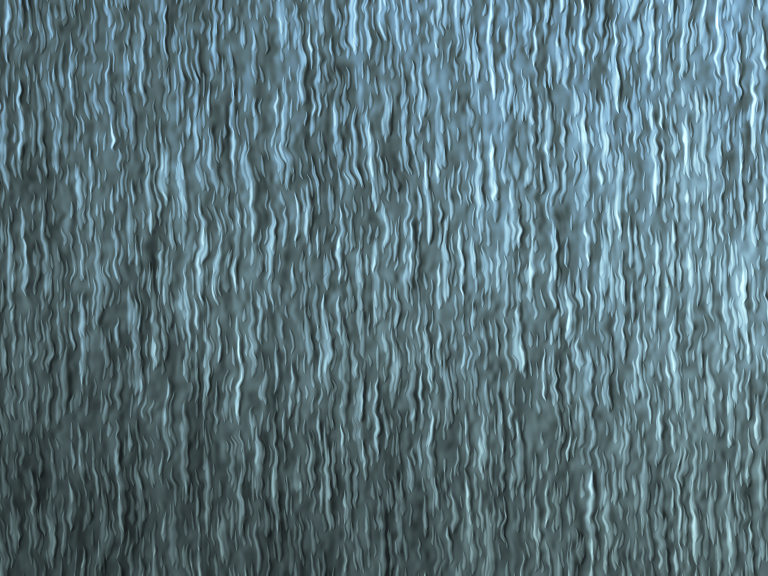
Reproduce this texture procedurally as a Shadertoy shader.

```glsl
// Rippled glass: wavering vertical rivulets over a crinkled film, lit from the upper right.
// Layers of tapered strands are scattered in jittered columns, added to embossed
// stretched noise, and tinted from grey green shadow to icy blue highlight.

const vec3 GREEN_TINT = vec3(0.81, 1.00, 1.02);
const vec3 BLUE_TINT  = vec3(0.745, 1.00, 1.17);
const vec3 ICE_TINT   = vec3(0.82, 1.00, 1.04);

float hash(vec2 p) {
    vec3 q = fract(vec3(p.xyx) * 0.1031);
    q += dot(q, q.yzx + 33.33);
    return fract((q.x + q.y) * q.z);
}

float noise(vec2 p) {
    vec2 i = floor(p), f = fract(p);
    f = f * f * (3.0 - 2.0 * f);
    float low  = mix(hash(i), hash(i + vec2(1, 0)), f.x);
    float high = mix(hash(i + vec2(0, 1)), hash(i + vec2(1, 1)), f.x);
    return mix(low, high, f.y);
}

// Sideways wander shared by all the strands, plus a slight lean
vec2 wander(vec2 p) {
    float shift = 0.012 * noise(p * vec2(6.0, 8.0))
                + 0.008 * noise(p * vec2(24.0, 28.0) + 7.0)
                + 0.005 * noise(p * vec2(55.0, 70.0) + 19.0);
    return p + vec2(shift + 0.025 * p.y, 0.0);
}

// Surface height of the film between the strands
float filmHeight(vec2 p) {
    return 0.30 * noise(p * vec2(30.0, 4.0) + 3.0)
         + 0.38 * noise(p * vec2(68.0, 13.0) + 41.0)
         + 0.32 * noise(p * vec2(115.0, 58.0) + 83.0);
}

// One layer of tapered strands; returns body, glint and shadow masks
vec3 strands(vec2 p, vec2 density, float seed, float softness) {
    vec2 grid = p * density;
    float column = floor(grid.x);
    grid.y += 20.0 * hash(vec2(column, seed));
    vec2 id = vec2(column, floor(grid.y)) + seed * vec2(17.0, 31.0);
    vec2 f = fract(grid);

    float start = 0.25 * hash(id + 5.3);
    float end = 1.0 - 0.35 * hash(id + 9.1);
    float taper = smoothstep(start, start + 0.15, f.y) * (1.0 - smoothstep(end - 0.35, end, f.y));
    float present = step(hash(id + 2.7), 0.82);
    float centre = mix(0.30, 0.52, hash(id + 13.9));
    float halfWidth = mix(0.12, 0.24, hash(id + 21.3)) * taper;

    float edge = softness * density.x;
    float side = f.x - centre;
    float visible = present * smoothstep(0.0, 0.25, taper);
    float body = 1.0 - smoothstep(-edge, edge, abs(side) - halfWidth);
    float glint = 1.0 - smoothstep(0.0, 0.5 * halfWidth + edge, abs(side + 0.25 * halfWidth));
    float shadow = 1.0 - smoothstep(0.0, 0.2, abs(side - halfWidth - 0.10));
    return vec3(body, glint * mix(0.3, 1.0, hash(id + 33.1)), shadow) * visible;
}

// Broad light: brightest at the upper right, dim along the bottom left
float lightLevel(vec2 uv) {
    return mix(0.27, 0.42, smoothstep(0.0, 0.6, uv.y)) + uv.x * mix(0.20, 0.30, uv.y);
}

vec3 glassColour(float tone, float height) {
    float blueness = smoothstep(0.33, 0.62, tone) * mix(0.05, 1.0, height);
    vec3 tint = mix(GREEN_TINT, BLUE_TINT, blueness);
    tint = mix(tint, ICE_TINT, smoothstep(0.74, 0.95, tone));
    return tone * tint;
}

void mainImage(out vec4 fragColor, in vec2 fragCoord) {
    vec2 uv = fragCoord / iResolution.xy;
    vec2 p = fragCoord / iResolution.y;
    vec2 q = wander(p);
    float softness = max(0.0016, 0.8 / iResolution.y);

    // Film relief and its side lighting
    vec2 probe = vec2(0.003, -0.002);
    float slope = filmHeight(q + probe) - filmHeight(q - probe);
    float relief = 0.75 * (filmHeight(q) - 0.5) + 0.75 * slope;

    // Long rivulets down to short drops
    float pattern = 0.82 + relief;
    vec2 density = vec2(33.0, 4.5);
    for (int i = 0; i < 3; i++) {
        float layer = float(i);
        vec3 s = strands(q + layer * 0.37, density, layer + 1.0, softness);
        pattern += dot(s, vec3(0.25, 0.46, -0.22)) * (1.0 - 0.12 * layer);
        density *= vec2(1.55, 2.0);
    }

    // Tone with gentle highlight compression
    float tone = lightLevel(uv) * max(pattern, 0.35);
    tone -= 0.3 * max(tone - 0.72, 0.0);
    float patch_ = 0.25 * (noise(q * vec2(20.0, 5.0) + 61.0) - 0.5);
    fragColor = vec4(glassColour(tone, clamp(uv.y + patch_, 0.0, 1.0)), 1.0);
}
```
